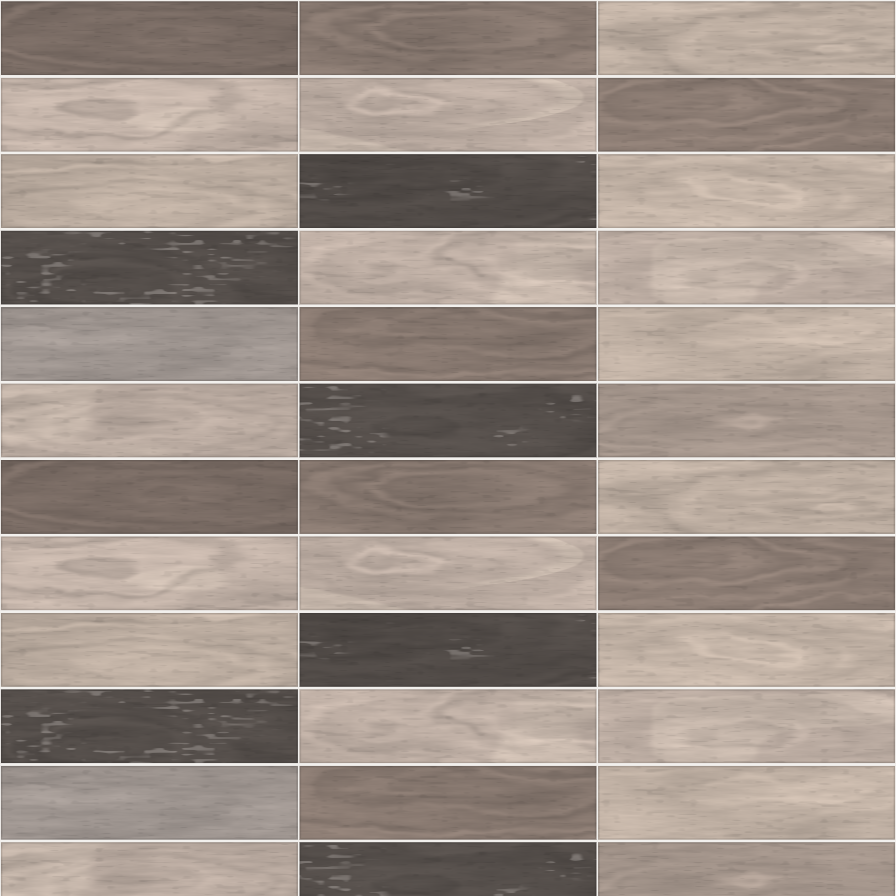
A Shadertoy shader for this texture:

```glsl
// Stacked wood-look tiles in three columns, separated by thin pale grout.
// A block of six rows sets the tone of each tile and repeats down the wall;
// the grain is stretched noise plus warped growth rings, seeded per tile.

#define COLUMNS 3.0
#define ROWS 11.72
#define BLOCK_ROWS 6.0
#define GROUT_SIZE vec2(0.0019, 0.0030)
#define GROUT_COLOR vec3(0.95, 0.94, 0.93)
#define EDGE_SHADE 0.16
#define RING_DENSITY 15.0
#define RING_CONTRAST 0.15
#define FIBRE_CONTRAST 0.13
#define ARCH_TILE 4

// Tone of each tile in the block, row by row from the top
const int TONES[18] = int[18](1, 2, 6,  5, 5, 2,  6, 0, 6,
                              0, 5, 5,  3, 2, 6,  5, 0, 4);

// Charcoal, dark brown, brown, grey, taupe, light, beige
const vec3 WOOD[7] = vec3[7](
    vec3(0.33, 0.305, 0.29), vec3(0.48, 0.425, 0.395),
    vec3(0.54, 0.48, 0.445), vec3(0.62, 0.585, 0.565),
    vec3(0.67, 0.61, 0.57), vec3(0.73, 0.67, 0.63),
    vec3(0.75, 0.69, 0.64));

float hash(vec2 p) {
    return fract(sin(dot(p, vec2(127.1, 311.7))) * 43758.5453);
}

float noise(vec2 p) {
    vec2 i = floor(p), f = fract(p);
    f = f * f * (3.0 - 2.0 * f);
    return mix(mix(hash(i), hash(i + vec2(1, 0)), f.x),
               mix(hash(i + vec2(0, 1)), hash(i + vec2(1, 1)), f.x), f.y);
}

float fbm(vec2 p) {
    float sum = 0.0, amp = 0.5;
    for (int i = 0; i < 4; i++) {
        sum += amp * noise(p);
        p = p * 2.03 + 17.3;
        amp *= 0.5;
    }
    return sum;
}

// Brightness offset of the grain; p is in tile heights
float grain(vec2 p, vec2 seed, float aspect) {
    vec2 heart = vec2(aspect * (0.25 + 0.6 * hash(seed)), 0.2 + 0.6 * hash(seed + 3.7));
    float warp = fbm(p * vec2(0.8, 2.2) + seed);
    float ring = length((p - heart) * vec2(0.2, 1.0)) + 0.5 * warp;
    float rings = noise(vec2(ring * RING_DENSITY, p.x * 0.3) + seed) - 0.5;
    float fibre = fbm(p * vec2(2.5, 22.0) + seed) - 0.47;
    float pores = smoothstep(0.68, 0.95, noise(p * vec2(7.0, 38.0) + seed));
    float cloud = fbm(p * vec2(0.7, 1.8) + seed + 40.0) - 0.47;
    return RING_CONTRAST * rings + FIBRE_CONTRAST * fibre - 0.06 * pores + 0.16 * cloud;
}

// Pale sapwood: a pointed arch with a corner wedge, or soft drifting bands
float sapwood(vec2 q, vec2 p, vec2 seed, int index) {
    float wobble = 0.05 * (fbm(p * vec2(1.5, 3.0) + seed) - 0.5);
    if (index == ARCH_TILE) {
        float dy = q.y - 0.27;
        float f = q.x - 0.965 + 2.3 * dy * dy + wobble;
        float arch = smoothstep(-0.13, -0.05, f) * (1.0 - smoothstep(-0.01, 0.01, f));
        float wedge = smoothstep(0.0, 0.05, q.y - 0.64 - 0.85 * q.x + wobble);
        return max(arch * smoothstep(0.4, 0.75, q.x), wedge);
    }
    return 0.7 * smoothstep(0.6, 0.68, noise(p * vec2(0.55, 2.0) + seed + 9.0) + wobble);
}

void mainImage(out vec4 fragColor, in vec2 fragCoord) {
    vec2 uv = fragCoord / iResolution.xy;
    vec2 grid = vec2(COLUMNS, ROWS);

    // Tile cell, with rows counted from the top
    vec2 cell = vec2(uv.x, 1.0 - uv.y) * grid;
    vec2 q = fract(cell);
    vec2 id = floor(cell);
    id.y = mod(id.y, BLOCK_ROWS);
    int index = int(id.x + COLUMNS * id.y);
    int tone = TONES[index];
    float aspect = ROWS / COLUMNS;
    vec2 p = q * vec2(aspect, 1.0);
    vec2 seed = 60.0 * vec2(hash(id + 1.3), hash(id + 7.9));

    // Wood colour and grain
    vec3 color = WOOD[tone] * (0.98 + 0.04 * hash(id + 5.1));
    if (tone == 5) color = mix(color, vec3(0.81, 0.75, 0.70), 0.8 * sapwood(q, p, seed, index));
    color *= 1.0 + grain(p, seed, aspect);

    // Pale flecks on charcoal tiles
    if (tone == 0) {
        float patchMask = smoothstep(0.5, 0.75, noise(p * vec2(1.0, 2.5) + seed + 21.0));
        float fleck = smoothstep(0.62, 0.9, noise(p * vec2(6.0, 28.0) + seed + 30.0));
        color += 0.16 * fleck * patchMask;
    }

    // Shaded rim, then grout
    vec2 edge = min(q, 1.0 - q) / grid - 0.5 * GROUT_SIZE;
    float rim = min(edge.x, edge.y);
    color *= 1.0 - EDGE_SHADE * (1.0 - smoothstep(0.0, 0.0028, rim));
    float aa = 0.5 / min(iResolution.x, iResolution.y);
    color = mix(GROUT_COLOR, color, smoothstep(-aa, aa, rim));

    fragColor = vec4(color, 1.0);
}
```
